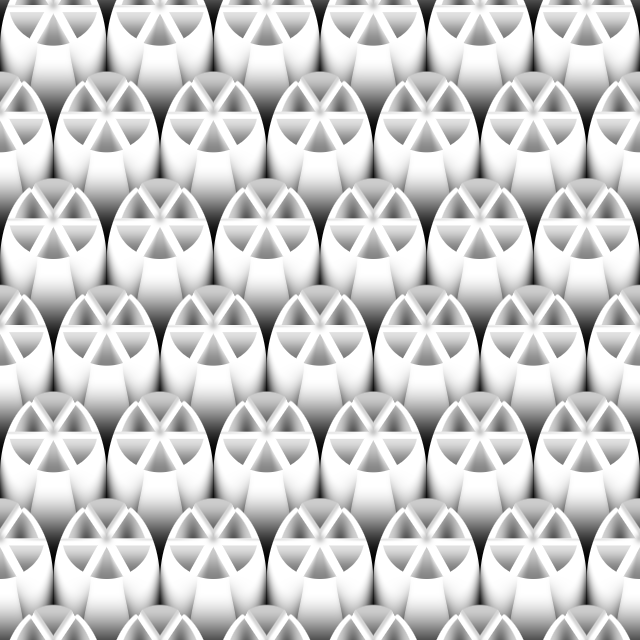
This pattern is drawn by a Shadertoy shader. Its source:

```glsl
// Staggered rows of tall six-spoked hollow pods, softly shaded in grey.

const float REPEATS = 6.0;

// Antialiased coverage of the region where the distance is negative.
float fill(float dist) {
    return clamp(0.5 - dist * iResolution.y / REPEATS, 0.0, 1.0);
}

// Outer wall: bright at the rim, sinking into black with depth.
float wallShade(float q, float v) {
    float panelWidth = 0.22 - 0.07 * smoothstep(-0.85, -0.36, v);
    float side = fill(panelWidth - q);
    float turn = 0.5 * pow(q / 0.5, 6.0);
    float shade = smoothstep(-1.22, -0.5, v - turn * side);
    float depth = 1.0 - smoothstep(-0.75, -0.32, v);
    float crease = exp(-abs(q - panelWidth) / mix(0.015, 0.07, side));
    return shade * (1.0 - mix(0.12, 0.42, side) * depth * crease);
}

// Draws one pod over the shade behind it; the hub is at the origin.
float drawPod(vec2 p, float behind) {
    float q = abs(p.x), v = p.y;
    float dome = length(vec2(q / 0.5, max(v + 0.4, 0.0) / 0.776));
    float bowl = length(vec2(q / 0.415, v / 0.37));

    // Signed distances to the slanted spokes
    float upper = q * 0.83 - v * 0.558;
    float lower = q * 0.873 + v * 0.488;

    // Wall, spokes and hub
    float shade = wallShade(q, v);
    shade -= 0.22 * exp(-dot(p, p) / 0.002);
    shade -= 0.10 * exp(-pow((v + 0.012) / 0.012, 2.0)) * smoothstep(0.05, 0.4, q);
    shade -= 0.14 * smoothstep(0.0, 0.03, -upper) * step(0.0, v);

    // Back opening with pale bevelled sides
    float back = max(upper + 0.028, -v);
    float backShade = mix(0.36, 0.8, smoothstep(0.04, 0.34, v));
    backShade = mix(0.84, backShade, smoothstep(0.014, 0.03, -back));
    shade = mix(shade, backShade, fill(back));

    // Upper side openings, darkest in the lower middle
    float high = max(max(0.035 - upper, -v), (dome - 0.885 - 0.2 * v) * 0.5);
    float corner = exp(-pow((q - 0.19) / 0.085, 2.0)) * (1.0 - v / 0.32);
    shade = mix(shade, 0.84 - 0.52 * corner, fill(high));

    // Lower side openings, darkening downwards
    float low = max(max(0.042 - lower, v + 0.067), (bowl - 1.0) * 0.38);
    float lowShade = mix(0.48, 0.88, smoothstep(-0.32, -0.07, v));
    shade = mix(shade, lowShade, fill(low));

    // Front opening, pale at its side walls
    float front = max(max(lower + 0.04, v), (bowl - 1.03) * 0.37);
    float frontShade = mix(0.52, 0.8, smoothstep(-0.38, -0.1, v));
    frontShade += 0.28 * smoothstep(0.3, 1.0, q / max(-v * 0.45, 0.01));
    shade = mix(shade, frontShade, fill(front));

    // Domed outline with a small notch at each upper spoke
    float notch = 0.022 * exp(-pow((q - 0.2) / 0.018, 2.0)) * step(0.0, v);
    return mix(behind, shade, fill((dome - 1.0) * 0.5 + notch));
}

void mainImage(out vec4 fragColor, in vec2 fragCoord) {
    vec2 p = fragCoord / iResolution.xy * REPEATS;
    p.y -= 0.953;

    // Overlapping rows from back to front, every other one shifted by half
    float shade = 0.0;
    for (int i = 2; i >= 0; i--) {
        float row = floor(p.y) + float(i);
        float x = fract(p.x - 0.5 * mod(row, 2.0) + 0.5) - 0.5;
        shade = drawPod(vec2(x, p.y - row), shade);
    }
    fragColor = vec4(vec3(clamp(shade, 0.0, 1.0)), 1.0);
}
```
